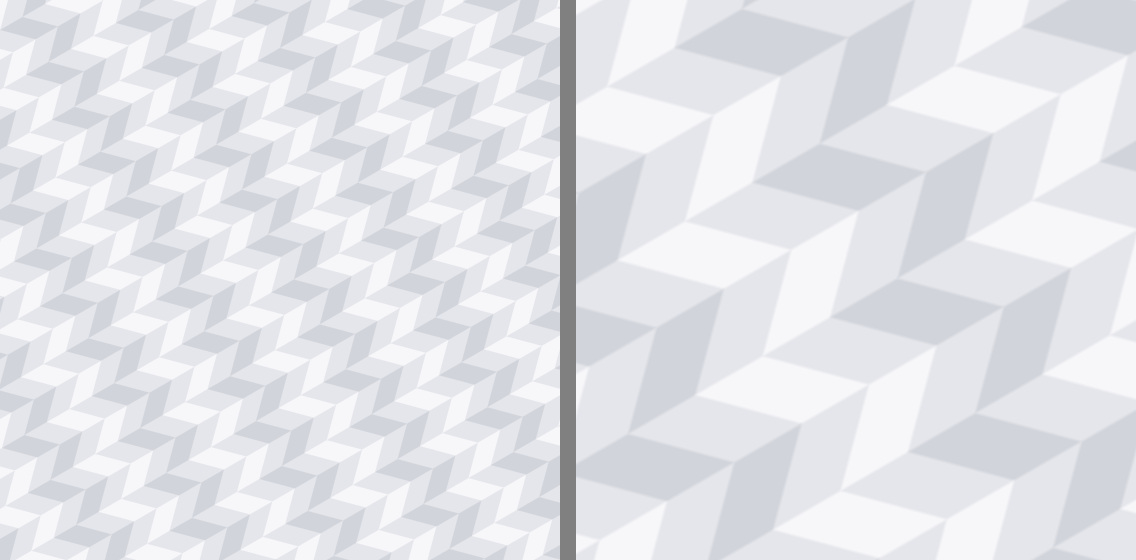
Left, the full canvas; right, a detail of the centre.
A three.js fragment shader for this pattern:

```glsl
// Tilted chevron weave: square cells are sheared left and right in alternate
// rows, and each row cycles through light, mid, dark, mid. A rotated grid is
// bent by a triangle wave, then banded with periodic distances.

#define CELL 0.0463        // cell side, in canvas widths
#define TILT 0.5235988     // rise of the rows: 30 degrees
#define SHIFT 0.425        // slide along the rows, in cells
#define SOFT 0.00195       // edge blur, in canvas widths
#define LIGHT vec3(0.97, 0.97, 0.98)
#define MID vec3(0.898, 0.902, 0.921)
#define DARK vec3(0.82, 0.833, 0.86)

varying vec2 vUv;

// Coverage of a unit-wide band starting at 0 and repeating every period.
float band(float x, float period, float blur) {
  float fromCentre = abs(mod(x - 0.5 + 0.5 * period, period) - 0.5 * period);
  return clamp(0.5 - (fromCentre - 0.5) / blur, 0.0, 1.0);
}

// Tone along a row: 1 is light, 0 is mid, -1 is dark.
float rowTone(float x, float blur) {
  return band(x, 4.0, blur) - band(x - 2.0, 4.0, blur);
}

void main() {
  // Grid turned about the upper left corner: x along the rows, y down them.
  vec2 p = vec2(vUv.x, 1.0 - vUv.y) / CELL;
  float c = cos(TILT);
  float s = sin(TILT);
  vec2 grid = vec2(c * p.x - s * p.y, s * p.x + c * p.y);

  // The triangle wave leans each row 45 degrees, alternating sides.
  float x = grid.x - SHIFT - abs(mod(grid.y, 2.0) - 1.0);

  // Left-leaning rows lag one cell behind right-leaning rows.
  float blur = SOFT / CELL;
  float slantBlur = blur * sqrt(2.0);
  float leftRow = band(grid.y, 2.0, blur);
  float tone = mix(rowTone(x - 1.0, slantBlur),
                   rowTone(x - 2.0, slantBlur), leftRow);

  vec3 color = mix(MID, LIGHT, max(tone, 0.0));
  color = mix(color, DARK, max(-tone, 0.0));
  gl_FragColor = vec4(color, 1.0);
}
```
